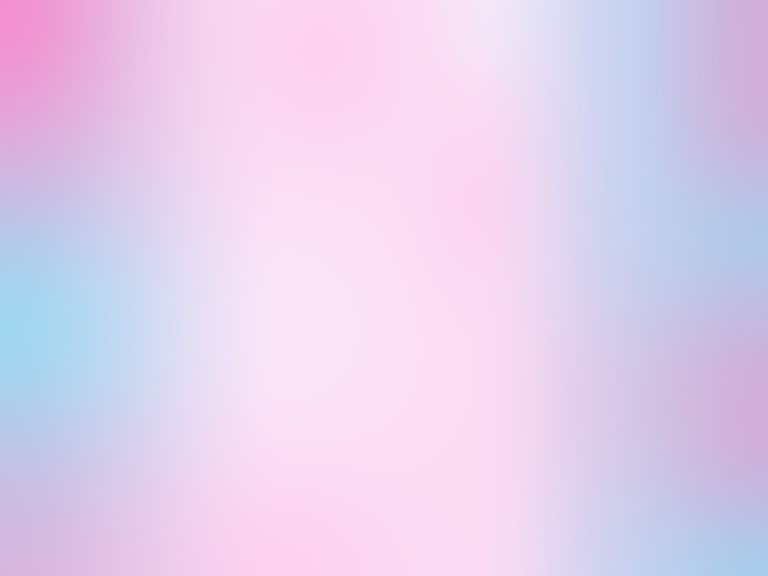
Give the GLSL for this background, as a Shadertoy shader.

```glsl
// A soft pastel backdrop: a pale pink centre between cool, cloudy side bands.
// Each side band blends colours by height, then fades in across the width;
// wide elliptical Gaussian glows tint the centre and the upper left corner.

// Centre colours
const vec3 BLUSH      = vec3(0.985, 0.862, 0.953);
const vec3 ROSE       = vec3(0.992, 0.815, 0.938);
const vec3 PEARL      = vec3(0.980, 0.900, 0.973);
const vec3 COOL_WHITE = vec3(0.950, 0.915, 0.975);

// Left side colours
const vec3 ORCHID   = vec3(0.860, 0.705, 0.865);
const vec3 SKY      = vec3(0.630, 0.842, 0.942);
const vec3 HOT_PINK = vec3(0.970, 0.550, 0.810);

// Right side colours
const vec3 PERIWINKLE = vec3(0.760, 0.822, 0.935);
const vec3 DUSK       = vec3(0.822, 0.775, 0.898);
const vec3 MAUVE      = vec3(0.820, 0.680, 0.845);
const vec3 HAZE       = vec3(0.700, 0.780, 0.905);
const vec3 ICE        = vec3(0.660, 0.800, 0.920);

// Where the side bands start and end, as fractions of the width
const float LEFT_REACH = 0.38;
const vec2 RIGHT_FADE  = vec2(0.61, 0.86);
const vec2 EDGE_FADE   = vec2(0.80, 1.00);

// Gaussian falloff along one axis
float bell(float x, float centre, float width) {
    float d = (x - centre) / width;
    return exp(-d * d);
}

// Elliptical Gaussian glow
float glow(vec2 p, vec2 centre, vec2 radius) {
    vec2 d = (p - centre) / radius;
    return exp(-dot(d, d));
}

// Pink middle with a pearly highlight and rosy patches
vec3 centreColor(vec2 p) {
    vec3 c = BLUSH;
    c = mix(c, PEARL, 0.95 * glow(p, vec2(0.37, 0.43), vec2(0.17, 0.24)));
    c = mix(c, ROSE, 0.85 * glow(p, vec2(0.42, 0.91), vec2(0.10, 0.15)));
    c = mix(c, ROSE, 0.55 * glow(p, vec2(0.63, 0.66), vec2(0.08, 0.16)));
    c = mix(c, ROSE, 0.90 * glow(p, vec2(0.36, 0.00), vec2(0.14, 0.16)));
    return mix(c, COOL_WHITE, glow(p, vec2(0.68, 1.02), vec2(0.10, 0.18)));
}

void mainImage(out vec4 fragColor, in vec2 fragCoord) {
    vec2 p = fragCoord / iResolution.xy;
    vec3 color = centreColor(p);

    // Left band: orchid above and below a sky blue swell
    vec3 left = mix(ORCHID, SKY, bell(p.y, 0.43, 0.26));
    color = mix(color, left, 1.0 - smoothstep(0.0, LEFT_REACH, p.x));
    color = mix(color, HOT_PINK, 0.9 * glow(p, vec2(0.0, 1.0), vec2(0.13, 0.24)));

    // Right band: periwinkle, dusky in its lower half
    vec3 right = mix(PERIWINKLE, DUSK, bell(p.y, 0.30, 0.20));
    color = mix(color, right, smoothstep(RIGHT_FADE.x, RIGHT_FADE.y, p.x));

    // Right edge: mauve crossed by two blue layers
    vec3 edge = mix(MAUVE, HAZE, bell(p.y, 0.58, 0.15));
    edge = mix(edge, ICE, bell(p.y, 0.0, 0.14));
    color = mix(color, edge, smoothstep(EDGE_FADE.x, EDGE_FADE.y, p.x));

    fragColor = vec4(color, 1.0);
}
```
